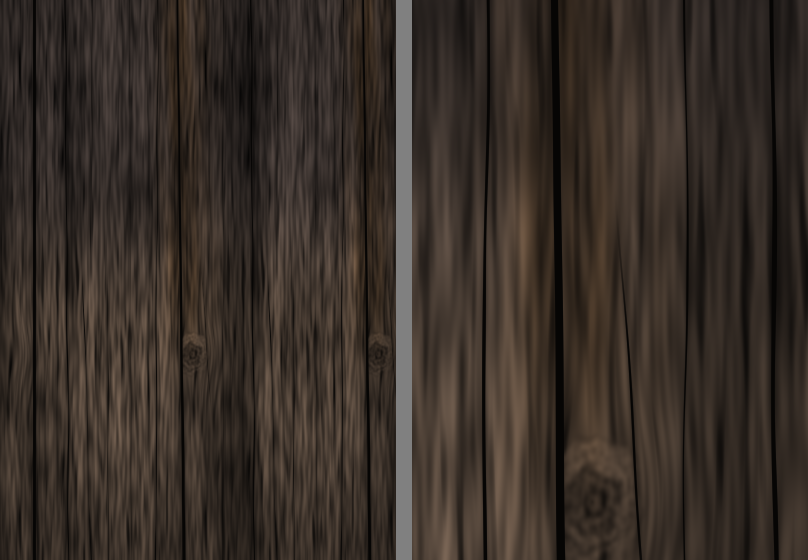
Left, the full canvas; right, a detail of the centre.
This texture is drawn by a Shadertoy shader. Its source:

```glsl
// Dark weathered wood planks: upright grain, cracks, black seams and a repeating knot.

const float PERIOD = 0.469;        // repeat width, in canvas widths
const float ORIGIN = 0.448;        // seam position at the top edge
const float SEAM_DRIFT = 0.017;    // sideways lean of the seam from top to bottom
const float SEAM_WIDTH = 0.0036;   // half width
const float LEFT_SEAM_WIDTH = 0.0044;
const vec2 KNOT_CENTER = vec2(0.037, 0.632);
const vec2 KNOT_SIZE = vec2(0.046, 0.042);
const vec3 WOOD = vec3(0.272, 0.226, 0.190);
const vec3 COOL_WOOD = vec3(0.258, 0.222, 0.207);
const vec3 AMBER_WOOD = vec3(0.285, 0.205, 0.128);
const vec3 GAP = vec3(0.022, 0.018, 0.015);

struct Crack { float x, drift, halfWidth, top, bottom; };
const int CRACKS = 8;
const Crack cracks[CRACKS] = Crack[CRACKS](
    Crack(0.115, 0.000, 0.0010, -0.2, 1.2),
    Crack(0.186, 0.008, 0.0023, -0.2, 1.2),
    Crack(0.255, -0.012, 0.0013, -0.2, 0.52),
    Crack(0.2105, 0.041, 0.0015, 0.42, 1.2),
    Crack(0.288, 0.008, 0.0014, 0.48, 1.2),
    Crack(0.348, 0.004, 0.0008, -0.2, 1.2),
    Crack(0.420, -0.006, 0.0016, -0.2, 1.2),
    Crack(0.007, 0.108, 0.0014, 0.44, 0.76)); // beside the knot

vec2 gradientAt(vec2 cell) {
    vec3 h = fract(cell.xyx * vec3(0.1031, 0.1030, 0.0973));
    h += dot(h, h.yzx + 33.33);
    float angle = 6.2832 * fract((h.x + h.y) * h.z);
    return vec2(cos(angle), sin(angle));
}

float gradientNoise(vec2 p) {
    vec2 i = floor(p), f = p - i;
    vec2 w = f * f * f * (f * (f * 6.0 - 15.0) + 10.0);
    float a = dot(gradientAt(i), f);
    float b = dot(gradientAt(i + vec2(1, 0)), f - vec2(1, 0));
    float c = dot(gradientAt(i + vec2(0, 1)), f - vec2(0, 1));
    float d = dot(gradientAt(i + vec2(1, 1)), f - vec2(1, 1));
    return mix(mix(a, b, w.x), mix(c, d, w.x), w.y);
}

// Soft elliptical spot, 1 at its center
float spot(vec2 p, vec2 center, vec2 size) {
    vec2 q = (p - center) / size;
    return exp(-dot(q, q));
}

// Dark line with a worn, shaded border
float gapShade(float d, float halfWidth, float pixel) {
    float core = 1.0 - smoothstep(-pixel, pixel, d - halfWidth);
    core *= min(1.0, halfWidth / pixel * 1.6);
    return max(core, 0.5 * exp(-d / (halfWidth * 2.5)));
}

float woodGrain(vec2 p) {
    float fine = gradientNoise(p * vec2(135.0, 16.0));
    float fibre = gradientNoise(p * vec2(64.0, 4.0) + 17.0);
    float broad = gradientNoise(p * vec2(22.0, 2.2) + 41.0);
    float pores = smoothstep(0.12, 0.5, gradientNoise(p * vec2(105.0, 9.0) + 73.0));
    return 1.02 + 0.62 * fine + 0.42 * fibre + 0.38 * broad - 0.4 * pores;
}

void mainImage(out vec4 fragColor, in vec2 fragCoord) {
    vec2 uv = fragCoord / iResolution.xy;
    float x = uv.x, y = 1.0 - uv.y;
    float pixel = 1.0 / iResolution.x;

    // Fold along the leaning seam, then restore upright coordinates
    float seamX = x - ORIGIN - SEAM_DRIFT * y - 0.002 * gradientNoise(vec2(y * 7.0, 3.0));
    float tile = floor(seamX / PERIOD);
    float folded = seamX - tile * PERIOD;
    vec2 p = vec2(x - ORIGIN - tile * PERIOD, y);
    bool leftTile = tile < 0.0;

    // Grain bends around the knot
    vec2 q = (p - KNOT_CENTER) / KNOT_SIZE;
    float radius = length(q) + 0.22 * gradientNoise(q * 2.3 + 9.0);
    float knot = leftTile ? 0.0 : 1.0 - smoothstep(0.65, 1.1, radius);
    vec2 bent = p - vec2(0.022 * q.x * exp(-0.6 * dot(q, q)), 0.0);
    float rings = 0.85 + 0.13 * sin(radius * 25.0) + 0.35 * gradientNoise(q * 7.0);
    rings += 0.5 * spot(vec2(radius, q.y), vec2(0.72, -0.5), vec2(0.2, 0.7));
    rings -= 0.38 * exp(-radius * radius * 6.0);
    float tone = mix(woodGrain(bent), rings, knot * 0.8);

    // Wood colour: cool above, amber beside the main seam
    vec3 color = mix(COOL_WOOD, WOOD, smoothstep(0.25, 0.6, y));
    float seamDistance = min(folded * 0.6, PERIOD - folded);
    float amber = exp(-pow(seamDistance / 0.045, 2.0)) * (1.0 - smoothstep(0.45, 0.75, y));
    amber *= leftTile ? smoothstep(0.1, 0.3, x) : 1.0;
    color = mix(color, AMBER_WOOD, amber * (0.5 + 0.6 * gradientNoise(p * vec2(40.0, 5.0))));

    // Broad light, plank tones and grime
    float light = mix(0.80, 1.14, smoothstep(0.3, 0.58, y)) * (1.0 - 0.28 * smoothstep(0.72, 1.0, y));
    light *= mix(0.6, 1.0, smoothstep(-0.02, 0.07, x)) * mix(0.78, 1.0, smoothstep(0.0, 0.12, 1.0 - x));
    light *= 1.0 - (leftTile ? 0.05 : 0.4) * spot(p, vec2(0.155, 0.6), vec2(0.05, 0.9));
    float grime = spot(p, vec2(0.200, 0.55), vec2(0.014, 0.12)) + spot(p, vec2(0.165, 0.77), vec2(0.02, 0.13));
    grime += spot(p, vec2(0.085, 0.76), vec2(0.016, 0.11)) + 0.5 * spot(p, vec2(0.2, 0.1), vec2(0.03, 0.25));
    grime *= 0.6 + 0.8 * gradientNoise(p * vec2(48.0, 9.0) + 5.0);
    light *= 1.0 - 0.6 * clamp(grime, 0.0, 1.0);
    light *= 1.0 + 0.25 * gradientNoise(vec2(x * 5.0, y * 4.0) + 23.0);
    color *= max(tone, 0.12) * light;

    // Main seam widens downward; the knot crack is absent from the left repeat
    float gap = gapShade(min(folded, PERIOD - folded), SEAM_WIDTH * (0.75 + 0.45 * y), pixel);
    int count = leftTile ? CRACKS - 1 : CRACKS;
    for (int i = 0; i < count; i++) {
        Crack c = cracks[i];
        bool wide = leftTile && i == 0;
        float wander = 0.005 * gradientNoise(vec2(y * 6.0, float(i) * 3.7 + 0.5));
        float center = c.x + c.drift * y + (wide ? -0.007 : wander);
        float taper = smoothstep(c.top, c.top + 0.1, y) * (1.0 - smoothstep(c.bottom - 0.12, c.bottom, y));
        float halfWidth = wide ? LEFT_SEAM_WIDTH : c.halfWidth * (0.9 + 0.6 * gradientNoise(vec2(y * 9.0, float(i) + 0.3)));
        gap = max(gap, taper * gapShade(abs(p.x - center), halfWidth, pixel));
    }
    fragColor = vec4(mix(color, GAP, gap), 1.0);
}
```
